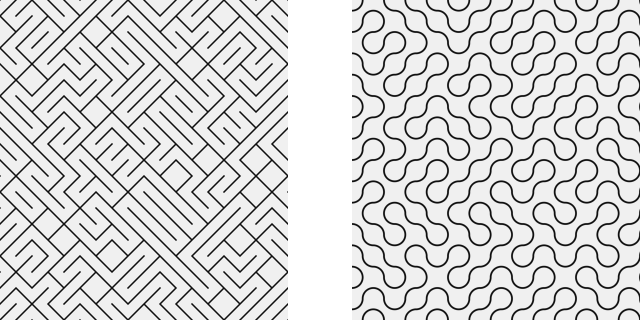
This pattern is drawn by a Shadertoy shader. Its source:

```glsl
const vec3 GAP_WHITE = vec3(1.0);
const vec3 PANEL_GREY = vec3(0.94);
const vec3 LINE_BLACK = vec3(0.06);
const float GAP_HALF_WIDTH = 0.1;     // lengths are in canvas heights
const float MAZE_ROWS = 20.0;
const float ARC_ROWS = 15.0;
const float MAZE_HALF_LINE = 0.0024;
const float ARC_HALF_LINE = 0.0028;
const float MAZE_CLUSTERING = 0.09;   // how strongly neighbours agree
const float ARC_CLUSTERING = 0.17;
const float MAZE_SEED = 3.7;
const float ARC_SEED = 41.3;

float hash(vec2 p) {
    vec3 q = fract(vec3(p.xyx) * 0.1031);
    q += dot(q, q.yzx + 33.33);
    return fract((q.x + q.y) * q.z);
}

// Layered sines that gather equal tiles into loose groups
float drift(vec2 p) {
    return sin(p.x * 0.9 + p.y * 0.5) + sin(p.y * 1.1 - p.x * 0.6 + 2.0);
}

// True for a rising tile, false for a falling one
bool rises(vec2 cell, float seed, float clustering) {
    return hash(cell + seed) + clustering * drift(cell + seed) > 0.5;
}

// Tile direction with closed rings opened at their lower left tile
bool risesOpen(vec2 cell) {
    bool here = rises(cell, ARC_SEED, ARC_CLUSTERING);
    bool right = rises(cell + vec2(1, 0), ARC_SEED, ARC_CLUSTERING);
    bool above = rises(cell + vec2(0, 1), ARC_SEED, ARC_CLUSTERING);
    bool across = rises(cell + vec2(1, 1), ARC_SEED, ARC_CLUSTERING);
    bool ring = !here && right && above && !across;
    return ring ? true : here;
}

float segmentDistance(vec2 p, vec2 a, vec2 b) {
    vec2 ab = b - a;
    return length(p - a - ab * clamp(dot(p - a, ab) / dot(ab, ab), 0.0, 1.0));
}

// Diagonal maze: neighbours are included to round the line ends
float mazeDistance(vec2 p) {
    vec2 cell = floor(p);
    float d = 1.0;
    for (int j = -1; j <= 1; j++)
    for (int i = -1; i <= 1; i++) {
        vec2 c = cell + vec2(i, j);
        float slope = rises(c, MAZE_SEED, MAZE_CLUSTERING) ? 0.0 : 1.0;
        d = min(d, segmentDistance(p, c + vec2(0, slope), c + vec2(1, 1.0 - slope)));
    }
    return d;
}

// Two quarter circles around opposite corners of each tile
float arcDistance(vec2 p) {
    vec2 f = fract(p);
    if (risesOpen(floor(p))) f.x = 1.0 - f.x;
    return min(abs(length(f) - 0.5), abs(length(f - 1.0) - 0.5));
}

void mainImage(out vec4 fragColor, in vec2 fragCoord) {
    float pixel = 1.0 / iResolution.y;
    vec2 p = fragCoord * pixel;
    float middle = 0.5 * iResolution.x * pixel;
    float side = p.x - middle;

    // Line distance, measured past the edge of the stroke
    float d;
    if (side < 0.0) {
        d = mazeDistance(p * MAZE_ROWS) / MAZE_ROWS - MAZE_HALF_LINE;
    } else {
        vec2 q = p - vec2(middle + GAP_HALF_WIDTH, 0.0);
        d = arcDistance(q * ARC_ROWS) / ARC_ROWS - ARC_HALF_LINE;
    }

    // Strokes on the panels, then the blank gap between them
    float ink = 1.0 - smoothstep(-0.7 * pixel, 0.7 * pixel, d);
    float panel = smoothstep(-0.5 * pixel, 0.5 * pixel, abs(side) - GAP_HALF_WIDTH);
    vec3 color = mix(PANEL_GREY, LINE_BLACK, ink);
    fragColor = vec4(mix(GAP_WHITE, color, panel), 1.0);
}
```
